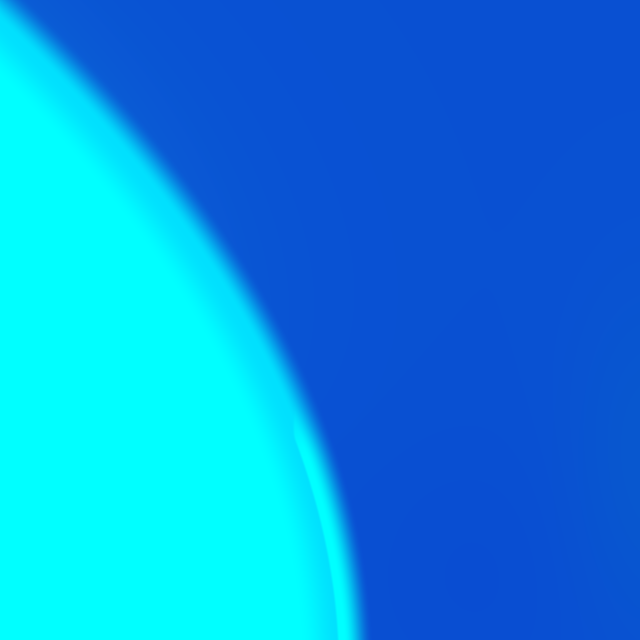
Write a WebGL 2 fragment shader that draws this background.

```glsl
#version 300 es
precision highp float;
// Draws a glowing cyan disc edge with a soft rim and bright sliver on deep blue.
uniform vec2 u_resolution;
out vec4 outColor;

const vec3 DEEP_BLUE = vec3(0.036, 0.315, 0.825);
const vec3 HAZE_BLUE = vec3(0.040, 0.390, 0.840);
const vec3 SIDE_BLUE = vec3(0.030, 0.345, 0.810);
const vec3 RIM_CYAN = vec3(0.005, 0.880, 0.995);
const vec3 PURE_CYAN = vec3(0.000, 1.000, 1.000);

// Approximate signed distance to a parabolic edge, positive on its right.
float curveDistance(vec2 p, float base, float tilt, float bend) {
    float edge = base - p.y * (tilt + bend * p.y);
    float slope = tilt + 2.0 * bend * p.y;
    return (p.x - edge) / sqrt(1.0 + slope * slope);
}

// Soft elliptical glow, 1 at its centre.
float softSpot(vec2 p, vec2 centre, vec2 radius) {
    vec2 q = (p - centre) / radius;
    return exp(-dot(q, q));
}

// Blue field with haze beside the edge and a faint light on the right.
vec3 backdrop(vec2 p, float d) {
    float haze = exp(-max(d, 0.0) / 0.09) * smoothstep(0.2, 1.0, p.y);
    float side = softSpot(p, vec2(1.02, 0.28), vec2(0.13, 0.28));
    float shade = softSpot(p, vec2(0.75, 0.10), vec2(0.20, 0.22));
    vec3 color = mix(DEEP_BLUE, HAZE_BLUE, 0.8 * haze);
    color = mix(color, SIDE_BLUE, side);
    return color - vec3(0.0, 0.012, 0.0) * shade;
}

// Cyan body, darker toward the rim, with a crisp sliver low on the edge.
vec3 discColor(vec2 p, float d) {
    float rim = smoothstep(-0.092, -0.030, d);
    float inset = 0.032 - 0.020 * smoothstep(0.31, 0.38, p.y);
    float sliver = smoothstep(-inset - 0.002, -inset + 0.003, d);
    sliver *= 1.0 - smoothstep(0.28, 0.38, p.y);
    return mix(mix(PURE_CYAN, RIM_CYAN, rim), PURE_CYAN, sliver);
}

void main() {
    vec2 p = gl_FragCoord.xy / u_resolution;
    float d = curveDistance(p, 0.56, 0.05, 0.505);
    float blur = mix(0.023, 0.027, p.y);
    float outside = smoothstep(-blur, blur, d);
    outColor = vec4(mix(discColor(p, d), backdrop(p, d), outside), 1.0);
}
```
